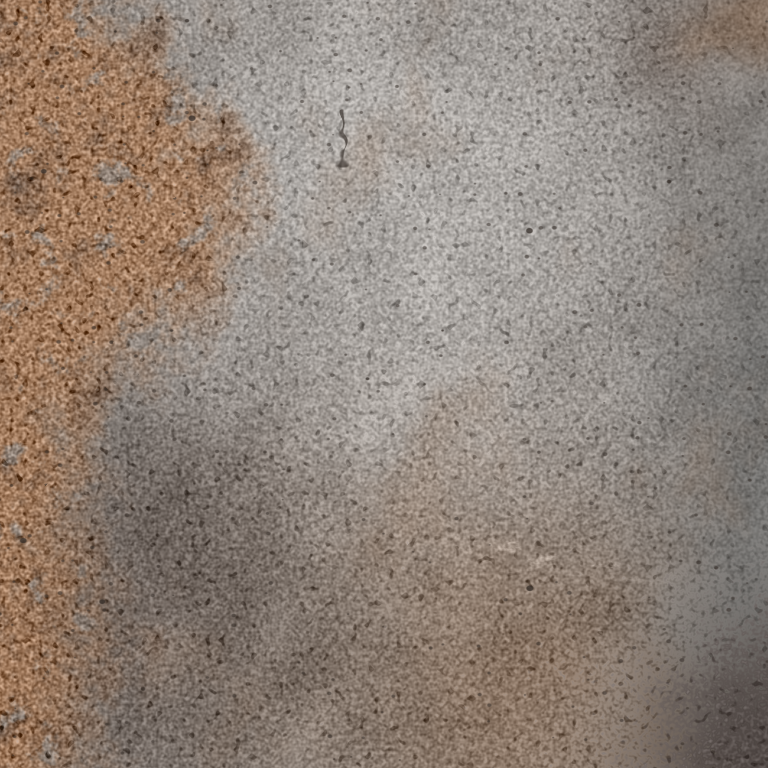
This texture is drawn by a Shadertoy shader. Its source:

```glsl
// Weathered concrete wall: pale grey plaster, rust on the left, dirty edges and fine pitted grain.

const vec3 PALE_GREY   = vec3(0.685, 0.670, 0.655);
const vec3 MID_GREY    = vec3(0.545, 0.520, 0.500);
const vec3 DARK_GREY   = vec3(0.405, 0.365, 0.340);
const vec3 STEEL_GREY  = vec3(0.430, 0.430, 0.425);
const vec3 TAN         = vec3(0.560, 0.465, 0.390);
const vec3 RUST        = vec3(0.660, 0.490, 0.360);
const vec3 DEEP_RUST   = vec3(0.360, 0.275, 0.220);
const vec3 CORNER_DIRT = vec3(0.290, 0.255, 0.245);
const vec3 PIT_COLOR   = vec3(0.200, 0.170, 0.150);

const float GRAIN_FREQ     = 135.0;
const float GRAIN_CONTRAST = 0.23;
const float CLOUD_CONTRAST = 0.13;
const float RUST_REACH     = 0.11;
const float RUST_BULGE     = 0.22;
const mat2  OCTAVE_TURN    = mat2(0.8, 0.6, -0.6, 0.8);

vec2 hash2(vec2 cell) {
    vec3 h = fract(cell.xyx * vec3(0.1031, 0.1030, 0.0973));
    h += dot(h, h.yzx + 33.33);
    return fract((h.xx + h.yz) * h.zy);
}

float gradientNoise(vec2 p) {
    vec2 i = floor(p), f = fract(p);
    vec2 u = f * f * f * (f * (f * 6.0 - 15.0) + 10.0);
    vec2 e = vec2(0.0, 1.0);
    float a = dot(hash2(i) * 2.0 - 1.0, f);
    float b = dot(hash2(i + e.yx) * 2.0 - 1.0, f - e.yx);
    float c = dot(hash2(i + e.xy) * 2.0 - 1.0, f - e.xy);
    float d = dot(hash2(i + e.yy) * 2.0 - 1.0, f - e.yy);
    return 1.5 * mix(mix(a, b, u.x), mix(c, d, u.x), u.y);
}

float fbm(vec2 p) {
    float sum = 0.0, amplitude = 0.6;
    for (int i = 0; i < 5; i++) {
        sum += amplitude * gradientNoise(p);
        p = OCTAVE_TURN * p * 2.03 + 17.3;
        amplitude *= 0.55;
    }
    return sum;
}

// Soft elliptical stain
float blob(vec2 p, vec2 center, vec2 radius) {
    vec2 q = (p - center) / radius;
    return exp(-dot(q, q));
}

// Scattered round holes, at most one per grid cell
float pits(vec2 p, float freq, float chance, float size, float pixel) {
    vec2 cell = floor(p * freq);
    vec2 center = (cell + 0.25 + 0.5 * hash2(cell + 41.0)) / freq;
    vec2 dice = hash2(cell + 113.0);
    float radius = size * (0.5 + dice.y);
    float dist = length((p - center) * vec2(1.0, 1.25));
    return step(dice.x, chance) * (1.0 - smoothstep(radius - pixel, radius + pixel, dist));
}

float segmentDistance(vec2 p, vec2 a, vec2 b) {
    vec2 ab = b - a;
    return length(p - a - ab * clamp(dot(p - a, ab) / dot(ab, ab), 0.0, 1.0));
}

void mainImage(out vec4 fragColor, in vec2 fragCoord) {
    vec2 p = fragCoord / iResolution.xy;
    float pixel = 1.0 / iResolution.y;

    // Noise layers from broad to fine
    float cloud = fbm(p * vec2(4.5, 3.8) + 3.0);
    float mottle = fbm(p * 13.0 + 20.0);
    float flakes = fbm(p * 32.0 + 50.0);
    float grain = 0.55 * gradientNoise(OCTAVE_TURN * p * GRAIN_FREQ)
                + 0.60 * gradientNoise(p * GRAIN_FREQ * 1.75 + 9.0);
    vec2 w = p + 0.09 * vec2(cloud, fbm(p * 4.0 + 31.0));

    // Plaster with broad stains
    vec3 color = mix(MID_GREY, PALE_GREY, min(1.0, 1.15 * blob(w, vec2(0.52, 0.72), vec2(0.38, 0.42))));
    color = mix(color, DARK_GREY, 0.85 * blob(w, vec2(0.20, 0.20), vec2(0.23, 0.27)));
    color = mix(color, TAN, 0.85 * blob(w, vec2(0.66, 0.10), vec2(0.28, 0.25)));
    color = mix(color, STEEL_GREY, 0.90 * blob(w, vec2(1.04, 0.42), vec2(0.18, 0.46)));
    color = mix(color, DARK_GREY, 0.70 * blob(w, vec2(0.90, 0.95), vec2(0.07, 0.10)));
    color = mix(color, TAN, 0.80 * blob(w, vec2(0.97, 0.98), vec2(0.06, 0.05)));
    color = mix(color, TAN, 0.35 * smoothstep(0.1, 0.6, fbm(p * vec2(5.0, 3.5) + 70.0)));
    color += CLOUD_CONTRAST * (0.55 * cloud + 0.55 * mottle);

    // Ragged rust with dark stains and bare flakes
    float rustEdge = RUST_REACH + RUST_BULGE * blob(p, vec2(p.x, 0.74), vec2(1.0, 0.22));
    float rust = smoothstep(-0.06, 0.09, rustEdge - p.x + 0.13 * cloud + 0.07 * mottle + 0.05 * flakes);
    float stain = smoothstep(-0.15, 0.65, 0.7 * mottle + 0.5 * flakes + 0.4 * cloud);
    vec3 rustColor = mix(RUST, DEEP_RUST, 0.8 * stain);
    rustColor = mix(rustColor, MID_GREY, 0.75 * smoothstep(0.15, 0.55, fbm(p * 24.0 + 90.0)));
    color = mix(color, rustColor, 0.88 * rust);

    // Speckled dirt in the lower right corner
    float dirt = smoothstep(0.25, 0.85, blob(p, vec2(1.02, 0.0), vec2(0.20, 0.22)) + 0.25 * mottle + 0.6 * grain);
    color = mix(color, CORNER_DIRT, 0.8 * dirt);

    // Pale scraped ridges
    float ridgeBand = blob(w, vec2(0.68, 0.27), vec2(0.15, 0.018)) + 0.6 * blob(w, vec2(0.82, 0.45), vec2(0.06, 0.04));
    color += 0.16 * ridgeBand * smoothstep(0.0, 0.5, fbm(p * vec2(22.0, 60.0)));

    // Fine grain, rougher on rust and calmer on the right
    float roughness = (1.0 + 0.45 * rust) * (1.0 - 0.40 * smoothstep(0.75, 1.0, p.x));
    color += GRAIN_CONTRAST * roughness * grain;
    color -= 0.16 * roughness * smoothstep(0.25, 0.65, gradientNoise(p * 105.0 + 5.0));

    // Pits and one short crack
    float holes = 0.75 * pits(p, 11.0, 0.16, 0.0032, pixel);
    holes = max(holes, 0.55 * pits(p + 0.37, 48.0, 0.12 + 0.15 * rust, 0.0021, pixel));
    vec2 bent = p + 0.012 * vec2(gradientNoise(p * 45.0), 0.0);
    float crack = segmentDistance(bent, vec2(0.445, 0.785), vec2(0.449, 0.855));
    float crackWidth = 0.0022 + 0.003 * gradientNoise(p * 70.0 + 8.0);
    holes = max(holes, 0.65 * (1.0 - smoothstep(crackWidth - pixel, crackWidth + pixel, crack)));
    color = mix(color, PIT_COLOR, holes);

    fragColor = vec4(clamp(color, 0.0, 1.0), 1.0);
}
```
